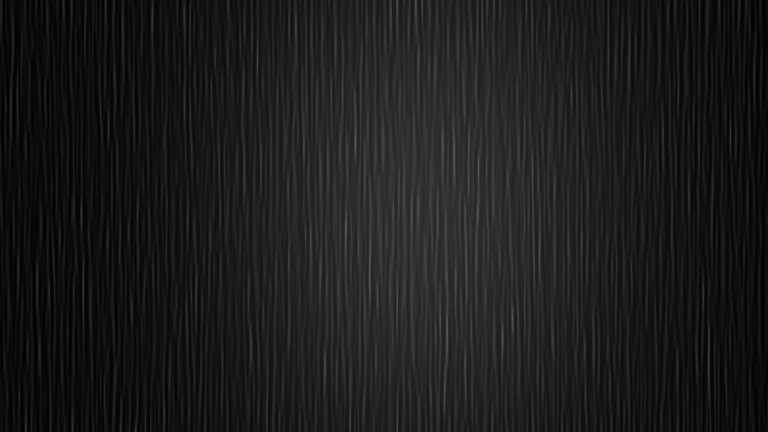
A Shadertoy shader for this texture:

```glsl
// Dark brushed metal: a soft off-centre glow under fine vertical streaks.
// Each streak column is value noise of two lengths with its own vertical
// shift; subtracting the neighbours leaves crisp, evenly spread hairlines.

#define GLOW_CENTER vec2(0.555, 0.52)
#define GLOW_RADIUS vec2(0.48, 0.66)
#define BASE_LEVEL 0.043
#define GLOW_LEVEL 0.158
#define COLUMNS 223.0
#define LONG_SCALE 6.5
#define SHORT_SCALE 17.0
#define SHORT_SHARE 0.4
#define CONTRAST 0.145
#define SPARKLE 1.1
#define NEIGHBOUR_STEP 1.5
#define BLACK_LEVEL 0.008

// Sine-free hash, 0 to 1
float hash(vec2 cell) {
    vec3 p = fract(vec3(cell.xyx) * 0.1031);
    p += dot(p, p.yzx + 33.33);
    return fract((p.x + p.y) * p.z);
}

// Smooth noise running along one column
float lineNoise(float column, float y) {
    float shifted = y + 19.0 * hash(vec2(column, 7.0));
    float cell = floor(shifted);
    float blend = smoothstep(0.0, 1.0, shifted - cell);
    return mix(hash(vec2(column, cell)), hash(vec2(column, cell + 1.0)), blend);
}

// Long strokes broken up by shorter ones
float columnNoise(float column, float y) {
    float longStroke = lineNoise(column, y * LONG_SCALE);
    float shortStroke = lineNoise(column + 541.0, y * SHORT_SCALE);
    return mix(longStroke, shortStroke, SHORT_SHARE);
}

// Columns blended across their width
float streaks(float x, float y) {
    float column = floor(x);
    float blend = smoothstep(0.0, 1.0, x - column);
    return mix(columnNoise(column, y), columnNoise(column + 1.0, y), blend);
}

// Streaks without their broad sideways variation, centred on zero
float hairlines(vec2 p) {
    float x = p.x * COLUMNS + 31.0;
    float sides = streaks(x - NEIGHBOUR_STEP, p.y) + streaks(x + NEIGHBOUR_STEP, p.y);
    return streaks(x, p.y) - 0.5 * sides;
}

void mainImage(out vec4 fragColor, in vec2 fragCoord) {
    vec2 uv = fragCoord / iResolution.xy;
    vec2 p = fragCoord / iResolution.y;
    float aspect = iResolution.x / iResolution.y;

    // Broad light on the metal
    vec2 offset = (uv - GLOW_CENTER) * vec2(aspect, 1.0) / GLOW_RADIUS;
    float level = BASE_LEVEL + GLOW_LEVEL * exp(-dot(offset, offset));

    // Brushed grain, with the bright lines a little stronger
    float grain = hairlines(p);
    level += CONTRAST * (grain + SPARKLE * (grain * grain - 0.03));

    // Slight fall-off at the right border
    level *= 1.0 - 0.35 * smoothstep(0.97, 1.0, uv.x);

    fragColor = vec4(vec3(max(level, BLACK_LEVEL)), 1.0);
}
```
